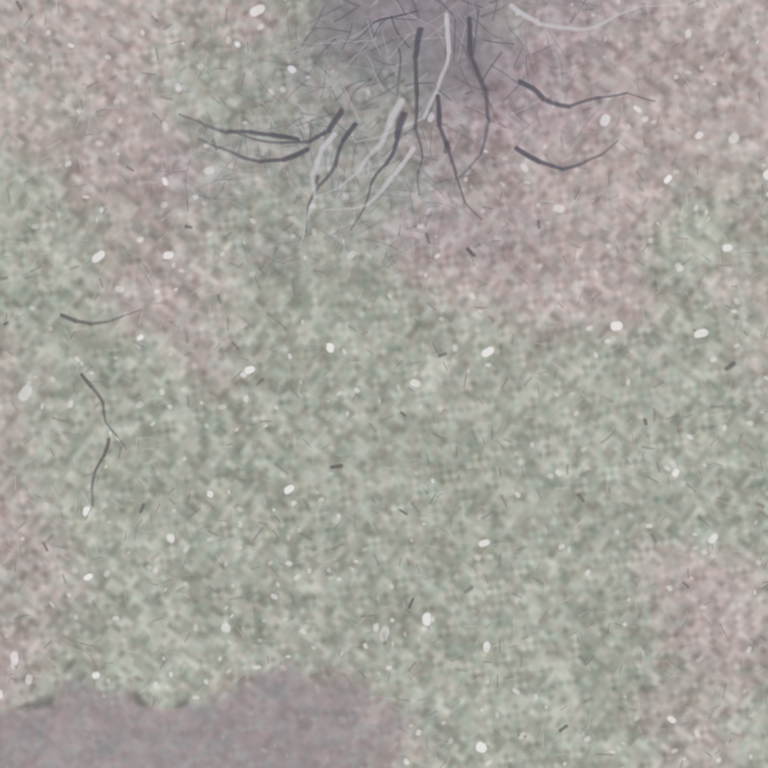
A WebGL 2 fragment shader for this texture:

```glsl
#version 300 es
precision highp float;
// Dry stony ground seen from above: thin grass, pale pebbles, a bare soil patch and a tangle of dead twigs.

uniform vec2 u_resolution;
out vec4 fragColor;

const float SOFT = 0.0022; // edge softness in canvas units

float hash(vec2 p) {
  return fract(sin(dot(p, vec2(127.1, 311.7))) * 43758.5453);
}

vec2 hash2(vec2 p) {
  return vec2(hash(p), hash(p + 57.3));
}

float noise(vec2 p) {
  vec2 i = floor(p), f = fract(p);
  f = f * f * (3.0 - 2.0 * f);
  float low = mix(hash(i), hash(i + vec2(1, 0)), f.x);
  float high = mix(hash(i + vec2(0, 1)), hash(i + vec2(1, 1)), f.x);
  return mix(low, high, f.y);
}

float fbm(vec2 p) {
  float sum = 0.0, amp = 0.53;
  for (int i = 0; i < 4; i++) {
    sum += amp * noise(p);
    p = mat2(1.6, 1.2, -1.2, 1.6) * p + 7.7;
    amp *= 0.5;
  }
  return sum;
}

float segmentDistance(vec2 p, vec2 a, vec2 b) {
  vec2 d = b - a;
  return length(p - a - d * clamp(dot(p - a, d) / dot(d, d), 0.0, 1.0));
}

vec2 direction(float angle) {
  return vec2(cos(angle), sin(angle));
}

// Randomly turned strokes, one per grid cell; a short wide stroke is a pebble.
float strokes(vec2 p, float cells, float halfLength, float radius, float density, float seed) {
  vec2 cell = floor(p * cells);
  float cover = 0.0;
  for (int y = -1; y <= 1; y++) {
    for (int x = -1; x <= 1; x++) {
      vec2 id = cell + vec2(x, y);
      vec2 key = id + seed * 17.31;
      if (hash(key + 3.7) > density) continue;
      vec2 center = (id + hash2(key)) / cells;
      float size = 0.55 + 0.75 * hash(key + 9.1);
      vec2 arm = direction(6.2832 * hash(key + 21.9)) * halfLength * size;
      float d = segmentDistance(p, center - arm, center + arm) - radius * size;
      float strength = 0.5 + 0.5 * hash(key + 31.3);
      cover = max(cover, strength * smoothstep(SOFT, -SOFT, d));
    }
  }
  return cover;
}

// A tapering branch that bends at each joint.
float branch(vec2 p, vec2 start, float heading, float stepLength, float width, float seed) {
  float cover = 0.0;
  for (int i = 0; i < 5; i++) {
    float k = float(i);
    heading += 1.1 * (hash(vec2(seed, k)) - 0.5);
    vec2 end = start + direction(heading) * stepLength;
    float d = segmentDistance(p, start, end) - width * (1.0 - 0.17 * k);
    cover = max(cover, (1.0 - 0.1 * k) * smoothstep(SOFT, -SOFT, d));
    start = end;
  }
  return cover;
}

float blob(vec2 p, vec2 center, vec2 radius, float rough) {
  return smoothstep(1.0, 0.35, length((p - center) / radius) + rough);
}

vec3 ground(vec2 p, float soil) {
  float warmth = smoothstep(0.36, 0.66, fbm(p * 4.0 + 2.3) + 0.22 * (p.y - 0.5));
  vec3 color = mix(vec3(0.645, 0.655, 0.610), vec3(0.690, 0.645, 0.635), warmth);
  color = mix(color, vec3(0.610, 0.578, 0.582), soil);
  vec2 q = mat2(0.8, 0.6, -0.6, 0.8) * p;
  float grain = 0.15 * (noise(q * 135.0) - 0.5) + 0.13 * (noise(p * 68.0 + 5.0) - 0.5);
  grain += 0.10 * (fbm(q * 14.0) - 0.5);
  float tint = noise(p * 95.0 + 40.0) - 0.5;
  return color + grain * (1.0 - 0.6 * soil) + tint * vec3(0.03, -0.012, -0.015);
}

void main() {
  vec2 p = gl_FragCoord.xy / u_resolution;
  float rough = fbm(p * 9.0 + 11.0) - 0.5;
  vec2 bent = p + 0.012 * (vec2(noise(p * 26.0), noise(p * 26.0 + 33.0)) - 0.5);

  // Bare soil with a broken dark rim
  float rise = 0.095 + 0.16 * rough - p.y;
  float soil = smoothstep(-0.012, 0.015, rise) * smoothstep(0.56, 0.46, p.x + rough * 0.2);
  float rim = smoothstep(0.018, 0.0, abs(rise)) * smoothstep(0.34, 0.22, p.x);
  vec3 color = ground(p, soil);
  color = mix(color, vec3(0.43, 0.42, 0.41), 0.75 * rim * smoothstep(0.4, 0.7, noise(p * 34.0)));

  // Straw, dark litter and pebbles
  float clear = 1.0 - 0.8 * soil;
  float stony = 0.15 + 0.35 * blob(p, vec2(0.40, 0.20), vec2(0.20, 0.15), rough);
  color = mix(color, vec3(0.80, 0.78, 0.76), 0.42 * clear * strokes(bent, 50.0, 0.007, 0.0008, 0.5, 1.0));
  color = mix(color, vec3(0.45, 0.43, 0.43), 0.50 * clear * strokes(bent, 42.0, 0.006, 0.0010, 0.35, 2.0));
  color = mix(color, vec3(0.36, 0.34, 0.34), 0.75 * clear * strokes(bent, 19.0, 0.005, 0.0022, 0.16, 3.0));
  color = mix(color, vec3(0.86, 0.85, 0.84), 0.85 * clear * strokes(bent, 46.0, 0.001, 0.0026, stony, 4.0));
  color = mix(color, vec3(0.91, 0.90, 0.90), clear * strokes(bent, 15.0, 0.002, 0.0050, 0.26, 5.0));

  // Thicket of fine twigs, darkest at its crown
  float thicket = blob(p, vec2(0.53, 0.87), vec2(0.34, 0.30), rough);
  float crown = blob(p, vec2(0.57, 1.02), vec2(0.20, 0.17), rough);
  color = mix(color, color * vec3(0.93, 0.91, 0.95), thicket);
  color = mix(color, vec3(0.47, 0.45, 0.49), 0.55 * crown);
  for (int i = 0; i < 3; i++) {
    float k = float(i);
    float dark = strokes(bent, 22.0 + 5.0 * k, 0.024, 0.0010, 0.55, 6.0 + k);
    float pale = strokes(bent, 20.0 + 4.0 * k, 0.024, 0.0008, 0.45, 12.0 + k);
    color = mix(color, vec3(0.35, 0.34, 0.39), dark * (0.38 * thicket + 0.4 * crown));
    color = mix(color, vec3(0.77, 0.76, 0.79), pale * 0.42 * thicket);
  }

  // Larger branches spreading down from the crown
  for (int i = 0; i < 15; i++) {
    float k = float(i);
    vec2 r = hash2(vec2(k, 4.2));
    vec2 start = vec2(0.36 + 0.34 * r.x, 0.79 + 0.22 * r.y);
    float heading = -1.57 + 3.4 * (r.x - 0.5) + 0.8 * (hash(vec2(k, 8.8)) - 0.5);
    float cover = branch(bent, start, heading, 0.028 + 0.02 * r.y, 0.0033, k);
    vec3 bark = mod(k, 3.0) < 1.0 ? vec3(0.78, 0.77, 0.79) : vec3(0.33, 0.32, 0.36);
    color = mix(color, bark, 0.8 * cover);
  }

  // Loose sticks on open ground
  for (int i = 0; i < 3; i++) {
    float k = float(i);
    vec2 start = vec2(0.08 + 0.03 * k, 0.59 - 0.08 * k);
    float cover = branch(bent, start, -0.7 - 0.35 * k, 0.022, 0.0026, k + 40.0);
    color = mix(color, vec3(0.37, 0.35, 0.36), 0.75 * cover);
  }

  fragColor = vec4(clamp(color, 0.0, 1.0), 1.0);
}
```
